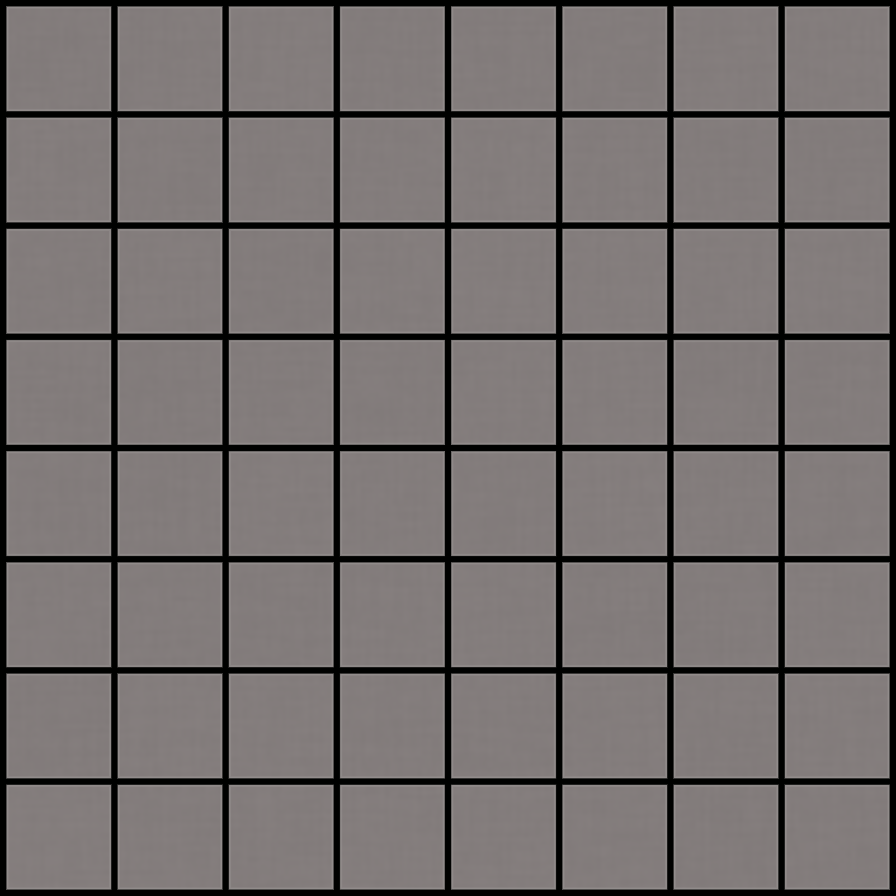
Give the GLSL for this pattern, as a Shadertoy shader.

```glsl
const float CELLS = 8.0;
const float PITCH = 0.1241;
const float LINE_HALF_WIDTH = 0.0036;
const float RIM_WIDTH = 0.0032;
const vec3 TILE_COLOR = vec3(0.514, 0.488, 0.486);
const vec3 RIM_COLOR = vec3(0.585, 0.565, 0.56);
const vec3 LINE_COLOR = vec3(0.0, 0.004, 0.0);

float hash(vec2 p) {
    vec3 q = fract(vec3(p.xyx) * 0.1031);
    q += dot(q, q.yzx + 33.33);
    return fract((q.x + q.y) * q.z);
}

float valueNoise(vec2 p) {
    vec2 cell = floor(p);
    vec2 f = fract(p);
    f = f * f * (3.0 - 2.0 * f);
    float low = mix(hash(cell), hash(cell + vec2(1.0, 0.0)), f.x);
    float high = mix(hash(cell + vec2(0.0, 1.0)), hash(cell + 1.0), f.x);
    return mix(low, high, f.y);
}

// Distance to the nearest grid line; negative beyond the outer frame
float gridDistance(vec2 grid) {
    vec2 toLine = 0.5 - abs(fract(grid) - 0.5);
    vec2 toFrame = 0.5 * CELLS - abs(grid - 0.5 * CELLS);
    vec2 d = min(toLine, toFrame) * PITCH;
    return min(d.x, d.y);
}

// Faint woven grain with a slight tone shift per tile
float tileShade(vec2 uv, vec2 cell) {
    float weave = valueNoise(uv * vec2(190.0, 24.0)) + valueNoise(uv * vec2(24.0, 190.0)) - 1.0;
    float grain = valueNoise(uv * 150.0) - 0.5;
    return 1.0 + 0.016 * weave + 0.012 * grain + 0.010 * (hash(cell + 7.0) - 0.5);
}

void mainImage(out vec4 fragColor, in vec2 fragCoord) {
    vec2 uv = fragCoord / iResolution.xy;
    float pixel = 1.0 / min(iResolution.x, iResolution.y);
    vec2 grid = (uv - 0.5) / PITCH + 0.5 * CELLS;
    float d = gridDistance(grid);

    // Tile face with a pale rim
    vec3 color = TILE_COLOR * tileShade(uv, floor(grid));
    float rim = 1.0 - smoothstep(0.3 * RIM_WIDTH, RIM_WIDTH, d - LINE_HALF_WIDTH);
    color = mix(color, RIM_COLOR, 0.8 * rim);

    // Dark dividing lines
    float blur = max(0.75 * pixel, 0.0009);
    float face = smoothstep(-blur, blur, d - LINE_HALF_WIDTH);
    fragColor = vec4(mix(LINE_COLOR, color, face), 1.0);
}
```
